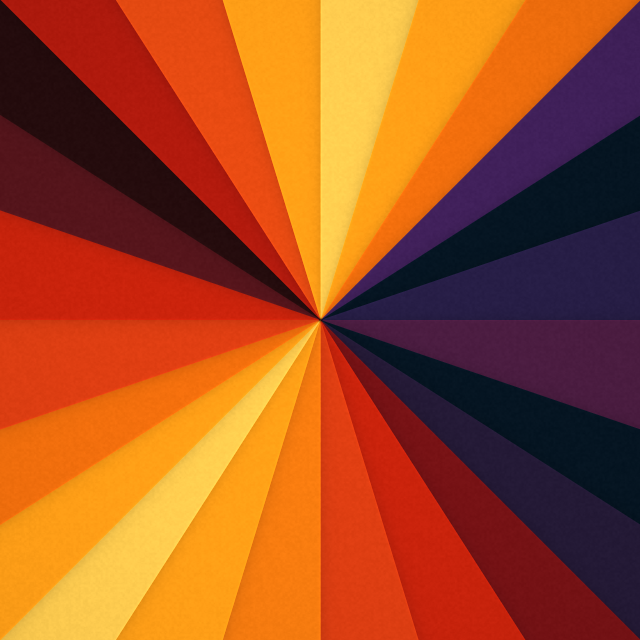
Give the GLSL for this background, as a WebGL 2 fragment shader.

```glsl
#version 300 es
precision highp float;

uniform vec2 u_resolution;
out vec4 fragColor;

const vec3 INDIGO = vec3(0.15, 0.115, 0.27);
const vec3 NAVY = vec3(0.02, 0.08, 0.13);
const vec3 PURPLE = vec3(0.25, 0.125, 0.35);
const vec3 ORANGE = vec3(0.94, 0.43, 0.05);
const vec3 TANGERINE = vec3(0.96, 0.48, 0.06);
const vec3 AMBER = vec3(1.0, 0.62, 0.09);
const vec3 YELLOW = vec3(1.0, 0.80, 0.31);
const vec3 VERMILION = vec3(0.90, 0.29, 0.07);
const vec3 EMBER = vec3(0.86, 0.24, 0.07);
const vec3 RED = vec3(0.78, 0.135, 0.045);
const vec3 CRIMSON = vec3(0.69, 0.10, 0.05);
const vec3 OXBLOOD = vec3(0.46, 0.07, 0.08);
const vec3 MAROON = vec3(0.33, 0.08, 0.105);
const vec3 SOOT = vec3(0.14, 0.045, 0.05);
const vec3 NIGHT = vec3(0.14, 0.10, 0.21);
const vec3 PLUM = vec3(0.29, 0.11, 0.25);

// Ray colours, counterclockwise from the right
const vec3 RAYS[24] = vec3[24](
    INDIGO, NAVY, PURPLE, ORANGE, AMBER, YELLOW,
    AMBER, VERMILION, CRIMSON, SOOT, MAROON, RED,
    EMBER, ORANGE, AMBER, YELLOW, AMBER, TANGERINE,
    EMBER, RED, OXBLOOD, NIGHT, NAVY, PLUM);

float hash(vec2 p) {
    return fract(sin(dot(p, vec2(127.1, 311.7))) * 43758.5453);
}

float noise(vec2 p) {
    vec2 i = floor(p), f = fract(p);
    f = f * f * (3.0 - 2.0 * f);
    return mix(mix(hash(i), hash(i + vec2(1, 0)), f.x),
               mix(hash(i + vec2(0, 1)), hash(i + vec2(1, 1)), f.x), f.y);
}

// Direction of a ray edge, spaced along the rim of a square
vec2 edgeDirection(int i) {
    int fold = abs((i + 3) % 6 - 3);
    bool steep = (i + 3) % 12 >= 6;
    float slope = fold == 1 ? (steep ? 0.306 : 0.342) : fold == 2 ? 0.64 : float(fold) / 3.0;
    float angle = radians(15.0 * float(i));
    vec2 side = sign(vec2(cos(angle), sin(angle)));
    return normalize(side * (steep ? vec2(slope, 1.0) : vec2(1.0, slope)));
}

float cross2(vec2 a, vec2 b) {
    return a.x * b.y - a.y * b.x;
}

void main() {
    float size = min(u_resolution.x, u_resolution.y);
    vec2 p = (gl_FragCoord.xy - 0.5 * u_resolution) / size - vec2(0.001, 0.0);
    float radius = length(p);

    // Blend the wedges by their smooth coverage
    vec3 color = vec3(0.0);
    float total = 0.0;
    for (int i = 0; i < 24; i++) {
        float fromStart = cross2(edgeDirection(i), p);
        float fromEnd = cross2(p, edgeDirection(i + 1));
        float cover = clamp(0.5 + min(fromStart, fromEnd) * size, 0.0, 1.0);

        // Folded paper: soft shadow on one side, thin highlight on the other
        float shadow = 0.10 * exp(-max(fromStart, 0.0) / 0.010);
        float highlight = 0.10 * exp(-max(fromEnd, 0.0) / 0.0015);
        color += cover * RAYS[i] * (1.0 - shadow + highlight);
        total += cover;
    }
    color /= max(total, 0.001);

    // Dark pinch at the hub and a faint falloff to the corners
    color *= 1.0 - 0.65 * exp(-radius * radius / 0.00001);
    color *= 1.03 - 0.12 * radius * radius;

    // Paper grain
    float grain = noise(p * 260.0) + 0.6 * noise(p * 512.0 + 17.0) - 0.8;
    color += grain * (0.012 + 0.02 * color);

    fragColor = vec4(clamp(color, 0.0, 1.0), 1.0);
}
```
